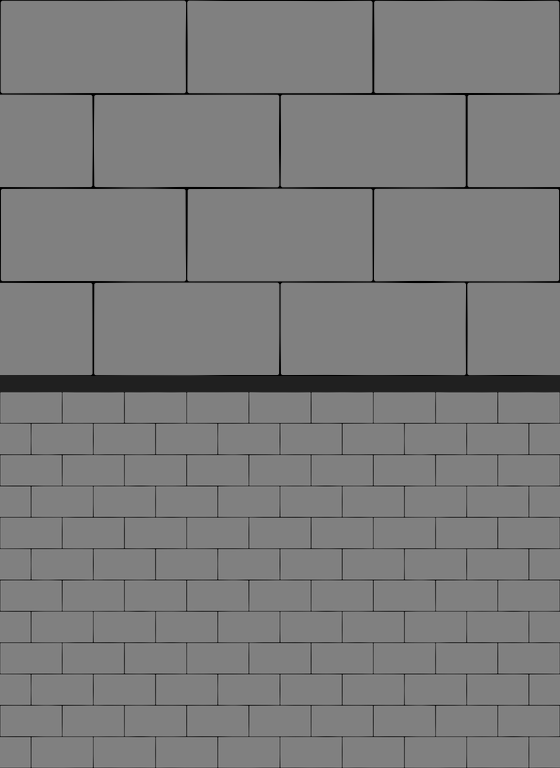
Top: one tile. Bottom: repeated 3 by 3.
This pattern is drawn by a Shadertoy shader. Its source:

```glsl
// Running-bond wall of flat grey blocks with thin, slightly uneven black joints.

const vec2  BLOCKS        = vec2(3.0, 4.0);    // blocks across, rows down (rows even)
const float ROW_SHIFT     = 0.5;               // shift of alternate rows, in blocks
const float JOINT_HALF    = 0.0088;            // half joint width, in row heights
const float CORNER_RADIUS = 0.022;             // corner rounding, in row heights
const float EDGE_WOBBLE   = 0.005;             // joint width variation, in row heights
const vec2  WOBBLE_CELLS  = vec2(12.0, 8.0);   // noise cells over the canvas
const vec3  BLOCK_COLOR   = vec3(0.502);
const vec3  JOINT_COLOR   = vec3(0.0);

// Integer hash of a lattice cell, 0 to 1
float hash(vec2 cell) {
    uvec2 q = uvec2(cell) * uvec2(1597u, 3812u) + 747u;
    uint h = (q.x ^ (q.y * 2741u)) * 48271u;
    h = (h ^ (h >> 15u)) * 69621u;
    h ^= h >> 13u;
    return float(h & 65535u) / 65535.0;
}

// Value noise whose lattice wraps after the given period
float wrappedNoise(vec2 p, vec2 period) {
    vec2 cell = floor(p);
    vec2 f = fract(p);
    f = f * f * (3.0 - 2.0 * f);
    vec2 a = mod(cell, period);
    vec2 b = mod(cell + 1.0, period);
    return mix(mix(hash(a), hash(vec2(b.x, a.y)), f.x),
               mix(hash(vec2(a.x, b.y)), hash(b), f.x), f.y);
}

// Signed distance to a rounded box
float roundedBox(vec2 p, vec2 halfSize, float radius) {
    vec2 q = abs(p) - halfSize + radius;
    return length(max(q, 0.0)) + min(max(q.x, q.y), 0.0) - radius;
}

void mainImage(out vec4 fragColor, in vec2 fragCoord) {
    vec2 uv = fragCoord / iResolution.xy;
    float pixel = BLOCKS.y / iResolution.y;
    vec2 blockSize = vec2(iResolution.x / iResolution.y * BLOCKS.y / BLOCKS.x, 1.0);

    // Block layout: even rows, counted from the bottom, are shifted
    vec2 grid = uv * BLOCKS;
    grid.x += ROW_SHIFT * (1.0 - mod(floor(grid.y), 2.0));
    vec2 local = (fract(grid) - 0.5) * blockSize;

    // Block outline with a slight unevenness
    float d = roundedBox(local, 0.5 * blockSize - JOINT_HALF, CORNER_RADIUS);
    d += EDGE_WOBBLE * (wrappedNoise(uv * WOBBLE_CELLS, WOBBLE_CELLS) - 0.5);

    // Pixel coverage blends block and joint
    float coverage = clamp(0.5 - d / pixel, 0.0, 1.0);
    fragColor = vec4(mix(JOINT_COLOR, BLOCK_COLOR, coverage), 1.0);
}
```
